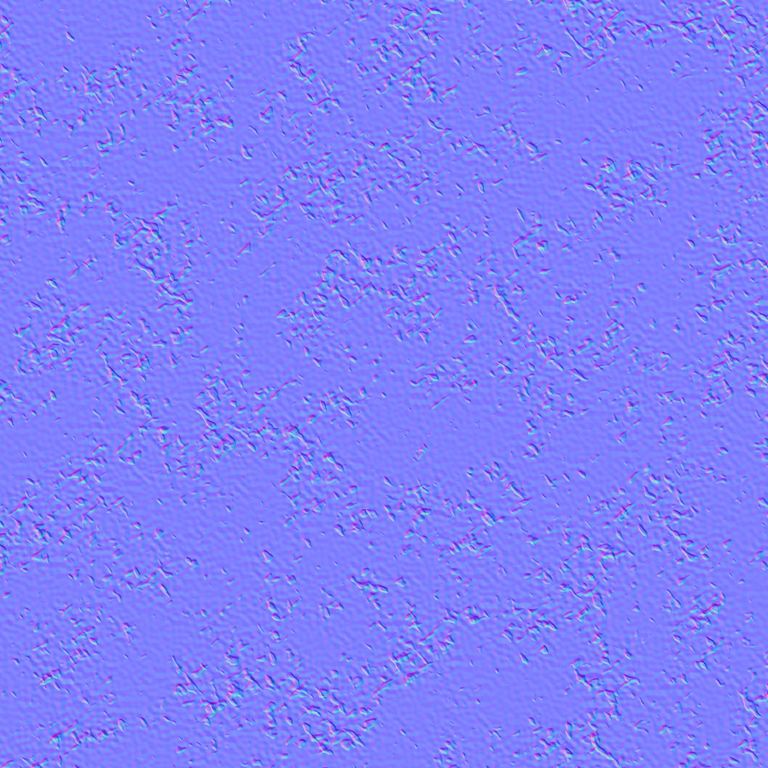
Reproduce this texture map procedurally as a WebGL 2 fragment shader.

```glsl
#version 300 es
precision highp float;
precision highp int;
// Tangent-space normal map of rough plaster: fine grain plus small ragged pits.
// A height field is summed from gradient noise, thickened in patches by a slow
// mask, and its slope is encoded as red (x), green (y) and blue (z).

#define GRAIN_FREQ 132.0   // grain cells across the canvas
#define GRAIN_DEPTH 0.21   // grain height, in grain cells
#define PIT_FREQ 76.0      // pit cells across the canvas
#define PIT_DEPTH 0.17     // pit depth, in pit cells
#define PIT_STRETCH 0.62   // below 1 lengthens pits along their diagonal
#define PIT_EDGE 0.34      // width of the pit walls, in noise units
#define PATCH_FREQ 9.0     // rough and calm patches across the canvas
#define SLOPE_STEP 0.0009  // half width of the slope sample

uniform vec2 u_resolution;
out vec4 fragColor;

// Unit gradient vector from an integer hash of the lattice cell
vec2 cellGradient(vec2 cell) {
  uvec2 k = uvec2(ivec2(cell) + 4096);
  uint h = k.x * 1664525u + k.y * 1013904223u;
  h = (h ^ (h >> 16)) * 2246822519u;
  h = (h ^ (h >> 13)) * 3266489917u;
  h ^= h >> 16;
  float angle = float(h & 65535u) * 6.28318 / 65536.0;
  return vec2(cos(angle), sin(angle));
}

float gradientNoise(vec2 p) {
  vec2 cell = floor(p);
  vec2 f = p - cell;
  vec2 w = f * f * f * (f * (f * 6.0 - 15.0) + 10.0);
  vec2 o = vec2(0.0, 1.0);
  float a = dot(cellGradient(cell), f);
  float b = dot(cellGradient(cell + o.yx), f - o.yx);
  float c = dot(cellGradient(cell + o.xy), f - o.xy);
  float d = dot(cellGradient(cell + o.yy), f - o.yy);
  return mix(mix(a, b, w.x), mix(c, d, w.x), w.y);
}

// Slowly varying roughness, 0 in calm patches and 1 in broken ones
float roughness(vec2 p) {
  float broad = gradientNoise(p * PATCH_FREQ + 3.7);
  float local = gradientNoise(p * PATCH_FREQ * 2.9 + 21.3);
  return smoothstep(-0.55, 0.6, broad + 0.8 * local);
}

// Ragged pits drawn out along one axis; rougher areas hold more of them
float pits(vec2 p, vec2 axis, float rough) {
  vec2 across = vec2(-axis.y, axis.x);
  vec2 q = vec2(dot(p, axis) * PIT_STRETCH, dot(p, across)) * PIT_FREQ;
  q += axis * 37.0;
  float field = gradientNoise(q) + 0.5 * gradientNoise(q * 2.1 + 11.9);
  float rim = mix(0.52, 0.12, rough);
  return smoothstep(rim, rim + PIT_EDGE, field);
}

float height(vec2 p, float rough) {
  float grain = gradientNoise(p * GRAIN_FREQ + 5.1);
  float dents = pits(p, vec2(0.766, 0.643), rough)
              + pits(p, vec2(-0.643, 0.766), rough);
  return grain * GRAIN_DEPTH * mix(0.3, 1.0, rough) / GRAIN_FREQ
       - dents * PIT_DEPTH / PIT_FREQ;
}

void main() {
  vec2 p = gl_FragCoord.xy / min(u_resolution.x, u_resolution.y);
  float rough = roughness(p);

  // Central differences give the surface slope
  vec2 stepX = vec2(SLOPE_STEP, 0.0);
  vec2 stepY = stepX.yx;
  vec2 slope = vec2(height(p + stepX, rough) - height(p - stepX, rough),
                    height(p + stepY, rough) - height(p - stepY, rough));
  slope /= 2.0 * SLOPE_STEP;

  vec3 normal = normalize(vec3(-slope, 1.0));
  fragColor = vec4(normal * 0.5 + 0.5, 1.0);
}
```
